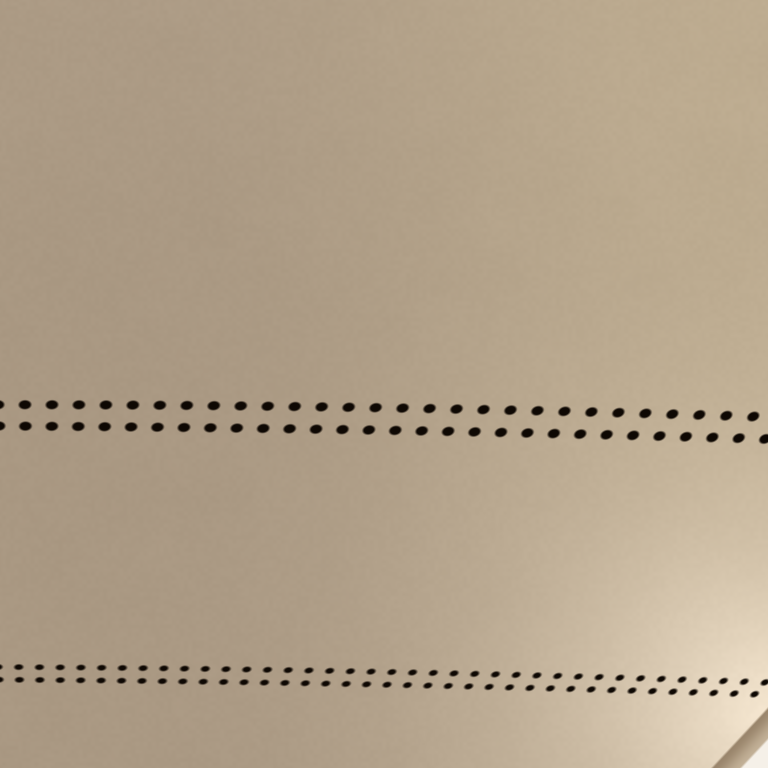
Give the GLSL for this texture, as a three.js fragment shader.

```glsl
// A warm beige panel with two bands of punched holes, each band a pair of
// gently bowed rows, and light spilling from the lower right corner.
// Holes are tilted ellipses repeated along quadratic curves; noise adds grain.

varying vec2 vUv;

const vec3 PANEL_SHADE = vec3(0.662, 0.594, 0.508);
const vec3 PANEL_LIT = vec3(0.728, 0.660, 0.552);
const vec3 GLOW_TINT = vec3(0.235, 0.245, 0.265);
const vec3 HOLE_COLOR = vec3(0.055, 0.030, 0.010);
const vec3 TRIM_DARK = vec3(0.60, 0.52, 0.42);
const vec3 TRIM_LIGHT = vec3(0.76, 0.69, 0.59);
const vec3 WINDOW_COLOR = vec3(0.96, 0.94, 0.91);

const vec2 GLOW_CENTER = vec2(1.0, 0.07);
const float GLOW_RADIUS = 0.24;
const vec2 TRIM_START = vec2(0.927, 0.0);
const vec2 TRIM_NORMAL = vec2(0.730, -0.683);
const float TRIM_WIDTH = 0.0276;

const vec2 UPPER_HOLE = vec2(0.0079, 0.0057);  // ellipse half axes
const vec2 LOWER_HOLE = vec2(0.0056, 0.0035);
const float EDGE_SOFTNESS = 0.0016;
const float GRAIN = 0.012;
const float MOTTLE = 0.012;

float hash(vec2 p) {
  vec3 q = fract(vec3(p.xyx) * 0.1031);
  q += dot(q, q.yzx + 33.33);
  return fract((q.x + q.y) * q.z);
}

float noise(vec2 p) {
  vec2 cell = floor(p);
  vec2 f = fract(p);
  f = f * f * (3.0 - 2.0 * f);
  float low = mix(hash(cell), hash(cell + vec2(1.0, 0.0)), f.x);
  float high = mix(hash(cell + vec2(0.0, 1.0)), hash(cell + 1.0), f.x);
  return mix(low, high, f.y);
}

float fractalNoise(vec2 p) {
  float sum = 0.0;
  float weight = 0.5;
  for (int i = 0; i < 4; i++) {
    sum += weight * noise(p);
    p = p * 2.03 + 17.0;
    weight *= 0.5;
  }
  return sum - 0.47;
}

// Coverage of one row: curve holds height, slope and bend along x.
float holeRow(vec2 p, float start, float pitch, vec3 curve, vec2 axes) {
  float x = start + pitch * floor((p.x - start) / pitch + 0.5);
  vec2 offset = p - vec2(x, curve.x + x * (curve.y + x * curve.z));
  float tilt = 0.03 + 0.40 * x;
  float c = cos(tilt);
  float s = sin(tilt);
  offset = vec2(c * offset.x + s * offset.y, c * offset.y - s * offset.x);
  float dist = (length(offset / axes) - 1.0) * axes.y;
  return 1.0 - smoothstep(-EDGE_SOFTNESS, EDGE_SOFTNESS, dist);
}

vec3 panel(vec2 p) {
  // Broad falloff from the lit right side into the shaded left
  float lit = smoothstep(0.25, 1.10, p.x + 0.10 * p.y);
  vec3 color = mix(PANEL_SHADE, PANEL_LIT, lit);
  color += 0.012 * smoothstep(0.55, 1.0, p.y);

  // Light pooling around the lower right corner
  float reach = length((p - GLOW_CENTER) * vec2(0.95, 1.0)) / GLOW_RADIUS;
  color += GLOW_TINT * exp(-pow(reach, 1.2));

  // Soft mottling and fine surface grain
  color += MOTTLE * fractalNoise(p * 14.0);
  color += GRAIN * (noise(p * 190.0) - 0.5);
  return color;
}

void main() {
  vec2 p = vUv;
  vec3 color = panel(p);

  // Two bands, each made of two rows
  float holes = holeRow(p, -0.0026, 0.03512, vec3(0.4730, 0.0, -0.0160), UPPER_HOLE);
  holes = max(holes, holeRow(p, -0.0013, 0.03440, vec3(0.4453, -0.0052, -0.0117), UPPER_HOLE));
  holes = max(holes, holeRow(p, -0.0026, 0.02699, vec3(0.1315, -0.0052, -0.0150), LOWER_HOLE));
  holes = max(holes, holeRow(p, -0.0013, 0.02659, vec3(0.1150, -0.0065, -0.0130), LOWER_HOLE));
  color = mix(color, HOLE_COLOR, holes);

  // Diagonal trim and the bright opening beyond it
  float across = dot(p - TRIM_START, TRIM_NORMAL);
  vec3 trim = mix(TRIM_DARK, TRIM_LIGHT, smoothstep(0.0, TRIM_WIDTH, across));
  color = mix(color, trim, smoothstep(-0.002, 0.002, across));
  color = mix(color, WINDOW_COLOR, smoothstep(-0.002, 0.002, across - TRIM_WIDTH));

  gl_FragColor = vec4(color, 1.0);
}
```
